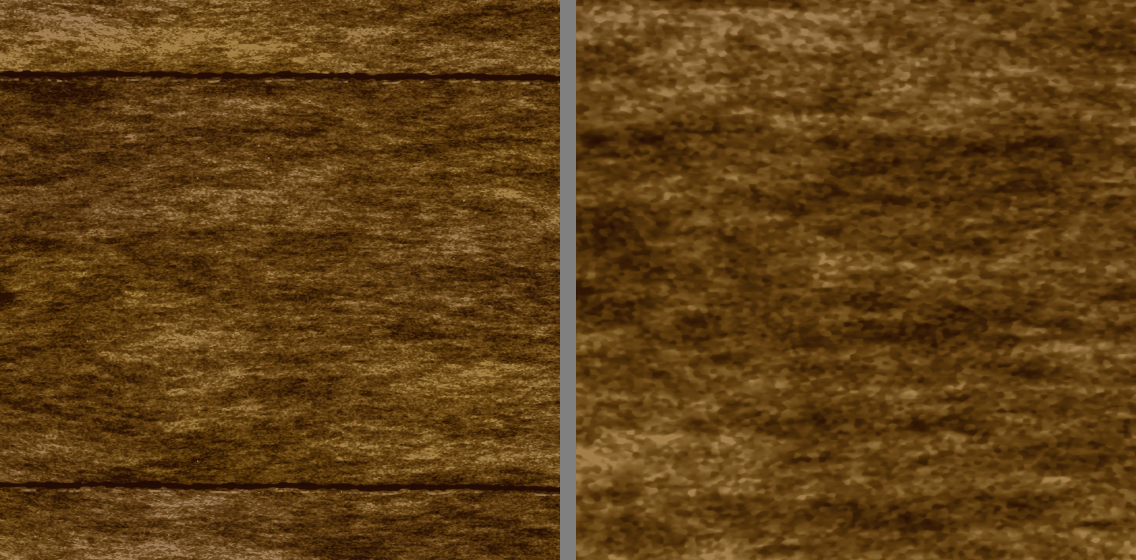
Left, the full canvas; right, a detail of the centre.
Reproduce this texture procedurally as a three.js fragment shader.

```glsl
varying vec2 vUv;

const float PLANK_PITCH = 0.7335;
const float SEAM_BASE = 0.135;
const float SEAM_SLOPE = 0.007;

const vec3 SEAM_COLOR = vec3(0.13, 0.04, 0.01);
const vec3 DEEP = vec3(0.16, 0.06, 0.01);
const vec3 UMBER = vec3(0.27, 0.16, 0.03);
const vec3 BROWN = vec3(0.34, 0.21, 0.04);
const vec3 OCHRE = vec3(0.41, 0.27, 0.08);
const vec3 TAN = vec3(0.48, 0.35, 0.15);
const vec3 PALE = vec3(0.60, 0.46, 0.26);
const vec3 CHIP_COLOR = vec3(0.70, 0.58, 0.40);

float hash(vec2 p) {
  vec3 q = fract(vec3(p.xyx) * 0.1031);
  q += dot(q, q.yzx + 33.33);
  return fract((q.x + q.y) * q.z);
}

vec2 hash2(vec2 p) {
  return vec2(hash(p + 3.7), hash(p + 41.3));
}

// Smooth cellular noise: random cell values blended by distance to each site
float cellNoise(vec2 p) {
  vec2 cell = floor(p);
  float total = 0.0;
  float weights = 0.0;
  for (int j = -1; j <= 1; j++) {
    for (int i = -1; i <= 1; i++) {
      vec2 id = cell + vec2(float(i), float(j));
      vec2 d = id + hash2(id) - p;
      float w = exp(-5.0 * dot(d, d));
      total += w * hash(id + 17.3);
      weights += w;
    }
  }
  return total / weights;
}

float signedNoise(vec2 p, vec2 scale, float seed) {
  return cellNoise(p * scale + seed) - 0.5;
}

// Sparse soft dots, one at most per grid cell
float scatter(vec2 p, float cells, float chance, float radius, float seed) {
  vec2 q = p * cells + seed;
  vec2 id = floor(q);
  vec2 site = 0.3 + 0.4 * hash2(id);
  float size = radius * (0.5 + 0.5 * hash(id + 9.1));
  float present = step(hash(id + 71.9), chance);
  return present * (1.0 - smoothstep(size * 0.3, size, length(fract(q) - site)));
}

float smudge(vec2 p, vec2 centre, vec2 size) {
  vec2 d = (p - centre) / size;
  return exp(-dot(d, d));
}

vec3 woodRamp(float tone) {
  vec3 c = mix(DEEP, UMBER, clamp(tone, 0.0, 1.0));
  c = mix(c, BROWN, clamp(tone - 1.0, 0.0, 1.0));
  c = mix(c, OCHRE, clamp(tone - 2.0, 0.0, 1.0));
  c = mix(c, TAN, clamp(tone - 3.0, 0.0, 1.0));
  return mix(c, PALE, clamp(tone - 4.0, 0.0, 1.3));
}

// Grain bends along gentle layered waves
vec2 bendGrain(vec2 p, float plank) {
  float wave = 0.006 * sin(p.x * 5.0 + p.y * 4.0 + plank * 2.0)
             + 0.003 * sin(p.x * 13.0 - p.y * 9.0);
  float sweep = 0.14 * p.x * (1.0 - smoothstep(0.15, 0.45, p.y)) * exp(-3.0 * p.x);
  return p + vec2(plank * 3.1, wave + sweep);
}

float grainTone(vec2 p) {
  return 1.9 * signedNoise(p, vec2(2.3, 7.0), 11.0)
       + 2.2 * signedNoise(p, vec2(4.5, 24.0), 23.0)
       + 2.2 * signedNoise(p, vec2(13.0, 64.0), 37.0)
       + 2.5 * signedNoise(p, vec2(36.0, 165.0), 53.0)
       + 1.9 * signedNoise(p, vec2(95.0, 290.0), 61.0)
       + 2.6 * signedNoise(p, vec2(270.0, 420.0), 67.0);
}

void main() {
  // Plank index and signed height above the nearest seam
  float wobble = 0.0012 * sin(vUv.x * 21.0) + 0.0008 * sin(vUv.x * 57.0 + 1.0);
  float row = (vUv.y - SEAM_BASE + SEAM_SLOPE * vUv.x + wobble) / PLANK_PITCH;
  float plank = floor(row);
  float seam = floor(row + 0.5);
  float height = (row - seam) * PLANK_PITCH;

  // Wood body, lighter along the plank centre, with dark stains
  vec2 grain = bendGrain(vUv, plank);
  float tone = 2.65 + grainTone(grain);
  tone += 0.35 * smudge(vUv, vec2(0.45, 0.47), vec2(0.7, 0.16));
  tone += 0.5 * smudge(vUv, vec2(0.2, 0.96), vec2(0.2, 0.08));
  tone -= 0.6 * step(plank, -0.5);
  tone -= 0.6 * exp(-abs(height) / 0.025);
  tone -= 2.0 * smudge(vUv, vec2(0.005, 0.485), vec2(0.025, 0.04));
  tone -= 1.1 * smudge(vUv, vec2(0.15, 0.475), vec2(0.06, 0.03));
  tone -= 0.9 * smudge(vUv, vec2(0.10, 0.81), vec2(0.13, 0.04));
  tone -= 0.7 * smudge(vUv, vec2(0.66, 0.58), vec2(0.16, 0.035));
  tone -= 1.6 * scatter(vUv, 9.0, 0.16, 0.11, 4.0);
  tone = mix(tone, 0.8 + 0.45 * (tone - 0.8), step(tone, 0.8));
  vec3 color = woodRamp(tone);

  // Drift between golden and greyed patches
  float drift = signedNoise(grain, vec2(3.0, 5.0), 83.0);
  color *= 1.0 + drift * vec3(0.04, 0.06, -0.4);

  // Broken pale lip below each seam, and stray chips
  float lipNoise = cellNoise(vec2(vUv.x * 42.0, seam * 7.0 + 5.0));
  float lipBreak = cellNoise(vec2(vUv.x * 150.0, seam * 3.0 + 9.0));
  float lip = 1.0 - smoothstep(0.0008, 0.003, abs(height + 0.0095 + 0.004 * (lipNoise - 0.5)));
  lip *= smoothstep(0.45, 0.8, 0.5 * (lipNoise + lipBreak) + 0.04);
  color = mix(color, CHIP_COLOR, 0.65 * lip);
  color = mix(color, CHIP_COLOR, 0.7 * scatter(vUv, 55.0, 0.006, 0.20, 2.0));

  // Ragged dark gap
  float ragged = 0.005 * signedNoise(vUv, vec2(90.0, 40.0), 97.0);
  float gap = 1.0 - smoothstep(0.0032, 0.0068, abs(height) + ragged);
  color = mix(color, SEAM_COLOR, 0.95 * gap);

  gl_FragColor = vec4(color, 1.0);
}
```
